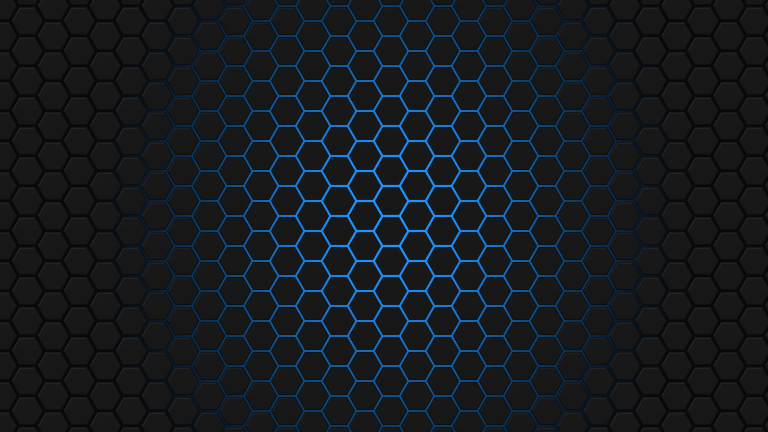
Write a Shadertoy shader that draws this background.

```glsl
// Dark flat-topped hexagon tiles over a blue light that leaks through the seams.
// A hexagonal lattice gives the distance to the nearest seam; a radial falloff
// tints the seams, while grooves and thin lit rims shape the tiles at the sides.

const float TILE_HEIGHT = 30.0 / 432.0;
const vec2 LATTICE_ORIGIN = vec2(0.0162, 0.0347);
const vec2 GLOW_CENTER = vec2(0.016, 0.0);

const vec3 TILE_COLOR = vec3(0.092, 0.092, 0.093);
const vec3 GROOVE_COLOR = vec3(0.020, 0.024, 0.032);
const vec3 RIM_COLOR = vec3(0.075, 0.085, 0.100);
const vec3 SEAM_DIM = vec3(0.015, 0.150, 0.270);
const vec3 SEAM_BRIGHT = vec3(0.125, 0.560, 0.970);

// Offset from the center of the hexagon that contains p
vec2 hexLocal(vec2 p, float height) {
    vec2 period = height * vec2(sqrt(3.0), 1.0);
    vec2 a = mod(p + 0.5 * period, period) - 0.5 * period;
    vec2 b = mod(p, period) - 0.5 * period;
    return dot(a, a) < dot(b, b) ? a : b;
}

// xy: outward normal of the nearest side, z: distance to that side
vec3 hexEdge(vec2 p, float height) {
    vec2 q = abs(p);
    vec2 slanted = vec2(0.8660254, 0.5);
    vec2 normal = q.y > dot(q, slanted) ? vec2(0.0, 1.0) : slanted;
    float inside = 0.5 * height - dot(q, normal);
    vec2 side = vec2(p.x < 0.0 ? -1.0 : 1.0, p.y < 0.0 ? -1.0 : 1.0);
    return vec3(normal * side, inside);
}

// Antialiased coverage of a band of given half width
float band(float dist, float halfWidth, float pixel) {
    return clamp((halfWidth - abs(dist)) / pixel + 0.5, 0.0, 1.0);
}

// Strength of the light behind the tiles
float glowAt(vec2 p) {
    float r = length((p - GLOW_CENTER) * vec2(1.0, 0.88));
    return 1.0 - smoothstep(-0.12, 0.78, r);
}

vec3 tileSurface(vec3 edge, vec2 local, float glow, float pixel) {
    // Soft shading across the tile
    vec3 color = TILE_COLOR * (1.0 + 0.8 * local.y);

    // Groove around the tile, deepest where the light is weak
    float groove = 1.0 - smoothstep(0.0015, 0.0065, edge.z);
    color = mix(color, GROOVE_COLOR, groove * mix(0.85, 0.45, glow));

    // Thin rim lit from the upper left
    float facing = max(dot(edge.xy, normalize(vec2(-0.45, 1.0))), 0.0);
    float rim = band(edge.z - 0.0048, 0.0012, pixel);
    return color + RIM_COLOR * rim * facing * (1.0 - smoothstep(0.1, 0.5, glow));
}

void mainImage(out vec4 fragColor, in vec2 fragCoord) {
    float pixel = 1.0 / iResolution.y;
    vec2 p = (fragCoord - 0.5 * iResolution.xy) * pixel;

    vec2 local = hexLocal(p - LATTICE_ORIGIN, TILE_HEIGHT);
    vec3 edge = hexEdge(local, TILE_HEIGHT);
    float glow = glowAt(p);

    vec3 color = tileSurface(edge, local, glow, pixel);

    // Luminous seam and a faint halo beside it
    float seam = band(edge.z, mix(0.0019, 0.0027, glow), pixel);
    vec3 light = mix(SEAM_DIM, SEAM_BRIGHT, smoothstep(0.05, 0.95, glow));
    color = mix(color, light, seam * smoothstep(0.0, 0.22, glow));
    color += light * 0.05 * glow * exp(-edge.z / 0.004);

    fragColor = vec4(color, 1.0);
}
```
